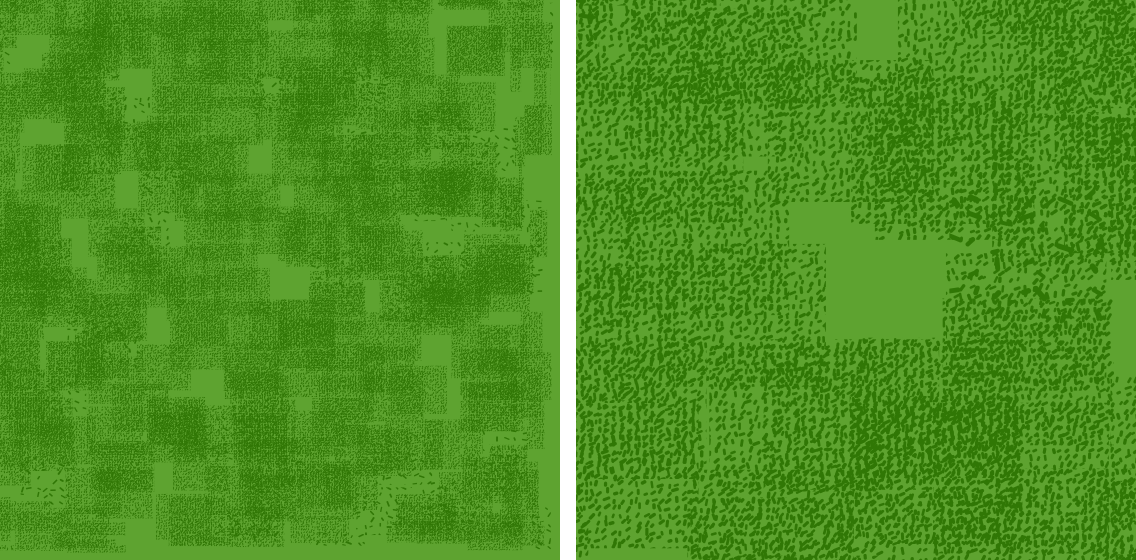
Left, the full canvas; right, a detail of the centre.
This texture is drawn by a Shadertoy shader. Its source:

```glsl
const vec3 GRASS = vec3(0.37, 0.64, 0.19);
const vec3 BLADE = vec3(0.19, 0.465, 0.02);
const vec2 PATCH_SIZE = vec2(0.105, 0.09);

// Integer hash giving three values in 0..1
vec3 hash3(vec2 cell, float seed) {
    uvec3 v = uvec3(ivec3(vec3(cell, seed))) * 1664525u + 1013904223u;
    for (int i = 0; i < 2; i++) {
        v.x += v.y * v.z;
        v.y += v.z * v.x;
        v.z += v.x * v.y;
        v ^= v >> 16u;
    }
    return vec3(v & 0xffffu) / 65536.0;
}

// Distance to a straight stroke centred on the origin
float strokeDistance(vec2 p, float angle, float halfLength, float radius) {
    vec2 dir = vec2(cos(angle), sin(angle));
    float along = clamp(dot(p, dir), -halfLength, halfLength);
    return length(p - dir * along) - radius;
}

// Coverage of jittered blades, one per grid cell
float blades(vec2 p, float spacing, float halfLength, float radius,
             float spread, float presence, float seed, float pixel) {
    vec2 base = floor(p / spacing - 0.5);
    float dist = 1.0;
    for (int y = 0; y < 2; y++)
    for (int x = 0; x < 2; x++) {
        vec2 cell = base + vec2(x, y);
        vec3 rnd = hash3(cell, seed);
        vec3 shape = hash3(cell, seed + 5000.0);
        if (shape.z > presence) continue;
        vec2 center = (cell + 0.5 + (rnd.xy - 0.5) * 0.6) * spacing;
        float angle = 1.1 + (rnd.z - 0.5) * spread;
        float d = strokeDistance(p - center, angle,
                                 halfLength * mix(0.5, 1.4, shape.x),
                                 radius * mix(0.8, 1.2, shape.y));
        dist = min(dist, d);
    }
    return clamp(0.5 - dist / pixel, 0.0, 1.0);
}

// Soft-edged rectangle, trimmed unevenly at the right and bottom borders
float patchMask(vec2 p, vec2 corner, vec2 size, vec2 trim, float pixel) {
    vec2 low = max(corner, vec2(-1.0, 0.012 + 0.05 * trim.y));
    vec2 high = min(corner + size, vec2(0.988 - 0.06 * trim.x, 2.0));
    vec2 inside = min(p - low, high - p);
    return clamp(0.5 + min(inside.x, inside.y) / pixel, 0.0, 1.0);
}

// One layer of scattered patches; returns the uncovered fraction
float patchLayer(vec2 p, float layer, float presence, bool sparse, float pixel) {
    vec2 base = floor(p / PATCH_SIZE);
    float bare = 1.0;
    for (int y = -2; y <= 0; y++)
    for (int x = -2; x <= 0; x++) {
        vec2 cell = base + vec2(x, y);
        vec3 rnd = hash3(cell, layer);
        vec3 extra = hash3(cell, layer + 50.0);
        if (rnd.z > presence) continue;
        vec2 corner = (cell + rnd.xy) * PATCH_SIZE;
        vec2 size = PATCH_SIZE * mix(0.9, 1.0, extra.z);
        float mask = patchMask(p, corner, size, extra.xy, pixel);
        if (mask <= 0.0) continue;
        float seed = 100.0 + floor(extra.z * 4000.0);
        vec2 local = p - corner + 0.5;
        float cover = sparse
            ? blades(local, 0.0145, 0.0028, 0.0014, 3.4, 0.85, seed, pixel)
            : blades(local, 0.0047, 0.0011, 0.00088, 1.7, 0.96, seed, pixel);
        bare *= 1.0 - mask * cover;
    }
    return bare;
}

void mainImage(out vec4 fragColor, in vec2 fragCoord) {
    float pixel = 1.0 / iResolution.y;
    vec2 p = fragCoord * pixel;

    // Overlapping fine patches build up the darker blocks
    float bare = 1.0;
    for (int i = 0; i < 2; i++)
        bare *= patchLayer(p, 11.0 + 7.0 * float(i), 1.0, false, pixel);

    // A few patches of larger, loosely spread blades
    bare *= patchLayer(p, 37.0, 0.4, true, pixel);

    fragColor = vec4(mix(BLADE, GRASS, bare), 1.0);
}
```
